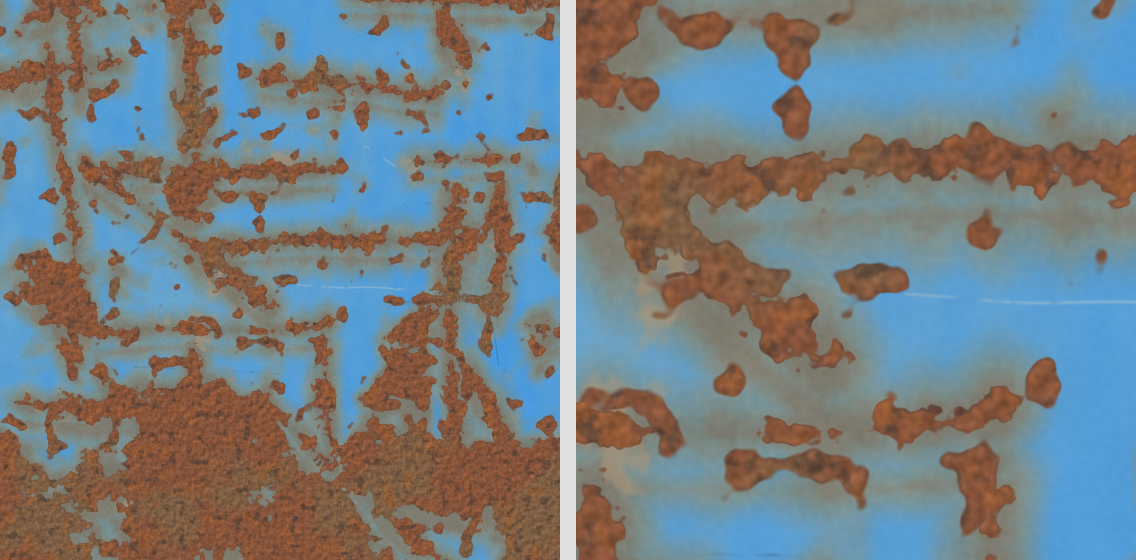
Left: the whole. Right: its middle third, enlarged.
This texture is drawn by a WebGL 2 fragment shader. Its source:

```glsl
#version 300 es
precision highp float;

uniform vec2 u_resolution;
out vec4 fragColor;

const vec3 DEEP_BLUE   = vec3(0.28, 0.60, 0.87);
const vec3 PALE_BLUE   = vec3(0.45, 0.66, 0.78);
const vec3 GREY_STAIN  = vec3(0.49, 0.56, 0.54);
const vec3 BROWN_STAIN = vec3(0.51, 0.46, 0.39);
const vec3 RUST        = vec3(0.53, 0.33, 0.23);
const vec3 ORANGE_RUST = vec3(0.60, 0.36, 0.20);
const vec3 DARK_RUST   = vec3(0.34, 0.26, 0.22);
const vec3 OCHRE_RUST  = vec3(0.48, 0.39, 0.28);
const vec3 CHALK       = vec3(0.68, 0.59, 0.48);
const int   SCRATCHES  = 22;
const int   HAIRLINES  = 9;
const float PATCH_FREQ = 4.5;
const float PATCH_SLOPE = 0.12;
const float HALO       = 0.043;
const float DRIP       = 0.035;

vec2 hash2(vec2 p) {
    vec3 q = fract(p.xyx * vec3(0.1031, 0.1030, 0.0973));
    q += dot(q, q.yzx + 33.33);
    return fract((q.xx + q.yz) * q.zy);
}

float corner(vec2 cell, vec2 offset) {
    float a = 6.2832 * hash2(cell).x;
    return dot(vec2(cos(a), sin(a)), offset);
}

float gradientNoise(vec2 p) {
    p += 40.0;
    vec2 i = floor(p), f = fract(p);
    vec2 u = f * f * f * (f * (f * 6.0 - 15.0) + 10.0);
    vec2 e = vec2(1.0, 0.0);
    float low = mix(corner(i, f), corner(i + e, f - e), u.x);
    float high = mix(corner(i + e.yx, f - e.yx), corner(i + 1.0, f - 1.0), u.x);
    return 1.3 * mix(low, high, u.y);
}

float fbm(vec2 p) {
    float sum = 0.0, amp = 0.9;
    for (int i = 0; i < 4; i++) {
        sum += amp * gradientNoise(p);
        p = mat2(1.6, 1.2, -1.2, 1.6) * p + 7.3;
        amp *= 0.5;
    }
    return sum;
}

// Distance to a scattered segment; mostly level or upright, some slanting.
float segmentDistance(vec2 p, float id, float halfLength) {
    vec2 r = hash2(vec2(id, 17.0));
    vec2 centre = fract(vec2(0.7549, 0.5698) * id + 0.3);
    float kind = mod(id, 5.0);
    float angle = kind < 2.0 ? 0.25 * (r.x - 0.5)
                : kind < 4.0 ? 1.57 + 0.2 * (r.x - 0.5)
                : -0.55 - 0.6 * r.x;
    vec2 dir = vec2(cos(angle), sin(angle));
    vec2 q = p - centre;
    float along = clamp(dot(q, dir), -halfLength, halfLength);
    return length(q - dir * along);
}

// Approximate signed depth inside corrosion, positive within rust.
float corrosion(vec2 p) {
    float foot = smoothstep(0.46, 0.12, p.y);
    float bias = mix(-0.42, 0.13, foot);
    bias += 0.13 * smoothstep(0.45, 0.0, p.x) * (1.0 - foot);
    bias -= 0.12 * smoothstep(0.35, 0.8, p.x) * smoothstep(0.45, 0.75, p.y);
    float depth = (fbm(p * PATCH_FREQ) + bias) * PATCH_SLOPE;
    float gaps = 0.013 * gradientNoise(p * 9.0 + 3.0);
    vec2 bent = p + 0.014 * vec2(gradientNoise(p * 6.0), gradientNoise(p * 6.0 + 19.0));
    for (int i = 0; i < SCRATCHES; i++) {
        vec2 r = hash2(vec2(float(i), 5.0));
        float width = mix(0.005, 0.013, r.y) + gaps;
        depth = max(depth, width - segmentDistance(bent, float(i), mix(0.07, 0.24, r.x)));
    }
    return depth;
}

void main() {
    vec2 p = gl_FragCoord.xy / u_resolution.y;
    float pixel = 1.0 / u_resolution.y;
    float depth = corrosion(p);
    float soaked = max(depth, corrosion(p + vec2(0.0, DRIP)) - 0.012);
    float streak = gradientNoise(p * vec2(30.0, 4.0));
    float mottled = fbm(p * 28.0);
    float fine = gradientNoise(p * 95.0);
    float grain = gradientNoise(p * 210.0);

    // Faded paint
    float fade = 0.38 + 0.35 * fbm(p * 3.0 + 11.0) + 0.22 * streak - 0.3 * (p.x - 0.5);
    vec3 colour = mix(DEEP_BLUE, PALE_BLUE, clamp(fade, 0.0, 1.0));
    colour += 0.012 * mottled + 0.012 * grain;

    // Fine marks in the paint
    for (int i = 0; i < HAIRLINES; i++) {
        float id = float(i) + 60.0;
        float d = segmentDistance(p + 0.006 * gradientNoise(p * 8.0), id, 0.13);
        float line = smoothstep(0.0012 + pixel, 0.0, d) * smoothstep(-0.2, 0.2, mottled);
        colour = mix(colour, mod(id, 2.0) < 1.0 ? vec3(0.68, 0.76, 0.78) : vec3(0.22, 0.43, 0.56), 0.45 * line);
    }

    // Stain around and below the rust
    float seep = soaked + 0.012 * streak + 0.006 * mottled;
    float stain = smoothstep(-HALO, -0.008, seep);
    float brown = smoothstep(-0.017, 0.003, seep + 0.005 * fine);
    vec3 stainColour = mix(GREY_STAIN, BROWN_STAIN, 0.8 * brown);
    stainColour += 0.03 * mottled + 0.02 * grain;
    colour = mix(colour, stainColour, 0.95 * stain);

    // Chalky abrasion
    float chalk = smoothstep(0.5, 0.75, fbm(p * vec2(9.0, 6.0) + 31.0) + 0.25 * fine);
    colour = mix(colour, CHALK, 0.6 * chalk * stain);

    // Ragged rust and loose flecks
    float ragged = depth + 0.021 * mottled + 0.006 * fine + 0.002 * grain;
    float fleck = (gradientNoise(p * 27.0 + 8.0) - 0.37) * 0.03;
    fleck += 0.5 * min(0.0, soaked + 0.035) + 0.004 * fine;
    float crust = max(ragged, fleck);
    float edge = 0.0012 + 0.5 * pixel;
    float rust = smoothstep(-edge, edge, crust);

    // Crust colour, pitting and relief
    vec2 light = vec2(-0.0025, 0.0035);
    float relief = fine - gradientNoise((p + light) * 95.0);
    float pits = fbm(p * 60.0 + 5.0);
    float ochre = smoothstep(0.1, 0.5, fbm(p * 5.0 + 23.0) + 0.5 * smoothstep(0.5, 1.0, p.x) * smoothstep(0.3, 0.0, p.y));
    vec3 rustColour = mix(RUST, OCHRE_RUST, 0.7 * ochre);
    rustColour = mix(rustColour, ORANGE_RUST, 0.6 * smoothstep(0.1, 0.6, mottled));
    rustColour = mix(rustColour, DARK_RUST, 0.75 * smoothstep(0.1, 0.65, pits));
    float rim = smoothstep(0.005, 0.0, crust) * smoothstep(-0.25, 0.35, relief + 0.3 * grain);
    rustColour = mix(rustColour, DARK_RUST, 0.6 * rim);
    rustColour *= 1.0 + 0.16 * relief + 0.14 * grain;

    colour = mix(colour, rustColour, rust);
    fragColor = vec4(clamp(colour, 0.0, 1.0), 1.0);
}
```
